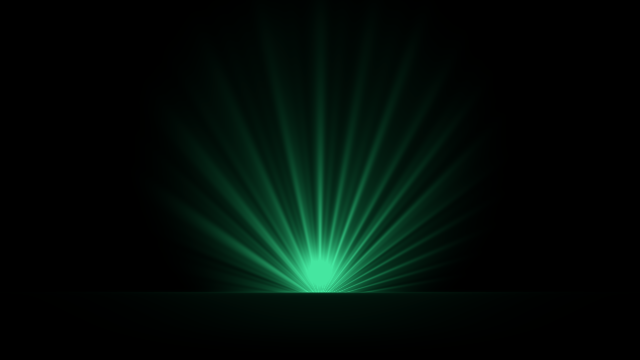
A Shadertoy shader for this background:

```glsl
// Green light rays fanning up from a glowing core on a dark reflective floor.
#define HORIZON 0.1875      // floor edge, in canvas heights
#define SOURCE_Y 0.167      // point where the rays meet
#define CORE_Y 0.243        // centre of the bright core
#define CORE_SIZE 0.075
#define GLOW_GAIN 1.1
#define GLOW_FALLOFF 4.4
#define HALO_Y 0.595        // centre of the round limit of the light
#define RAY_CONTRAST 0.95
#define FLOOR_GAIN 0.085

const float TAU = 6.2831853;

// Bell curve with the given half width.
float bell(float x, float width) {
    return exp(-x * x / (width * width));
}

// Brightness of the fan for an angle measured from straight up.
float rayFan(float angle) {
    // Uneven spacing: beams lie closer together on the right.
    float phase = TAU * (5.3 * angle + 1.3 * angle * angle);
    float broad = pow(0.5 + 0.5 * cos(phase), 5.0);
    float fine = 0.0;
    float weight = 0.5;
    float frequency = 23.0;
    for (int i = 0; i < 4; i++) {
        float n = float(i);
        fine += weight * sin(angle * frequency + 1.7 * n
                             + 1.4 * sin(angle * 9.0 + 2.3 * n));
        weight *= 0.72;
        frequency *= 1.63;
    }
    float axis = bell(angle, 0.025);
    return 0.72 + RAY_CONTRAST * (0.55 * broad + 0.24 * fine + 0.25 * axis);
}

// Light above the floor.
float beamLight(vec2 p) {
    vec2 fromSource = p - vec2(0.0, SOURCE_Y);
    float radius = length(fromSource * vec2(1.3, 1.0));
    float angle = atan(fromSource.x, max(fromSource.y, 0.001));
    float coreDistance = length(p - vec2(0.0, CORE_Y));

    float halo = 1.0 - smoothstep(0.3, 0.56, length(p - vec2(0.0, HALO_Y)));
    float glow = GLOW_GAIN * exp(-GLOW_FALLOFF * radius) * halo;
    float rays = mix(max(rayFan(angle), 0.2), 1.0, bell(coreDistance, 0.1));
    return glow * rays + 0.3 * bell(coreDistance, CORE_SIZE);
}

// Dim reflection that narrows and fades toward the viewer.
float floorLight(vec2 p) {
    float depth = max(HORIZON - p.y, 0.0);
    float spread = 0.42 - 0.6 * depth;
    float fade = exp(-9.0 * depth) * (1.0 - smoothstep(0.08, 0.19, depth));
    return FLOOR_GAIN * bell(p.x, spread) * fade;
}

// Thin lit rim where the floor begins.
float rimLight(vec2 p) {
    float line = exp(-abs(p.y - HORIZON) / 0.003);
    return line * (0.07 * bell(p.x, 0.45) + 0.16 * bell(p.x, 0.12));
}

// Green ramp that turns toward mint as it brightens.
vec3 greenRamp(float light) {
    return vec3(0.32 * pow(light, 1.6), light, light * (0.56 + 0.15 * light));
}

void mainImage(out vec4 fragColor, in vec2 fragCoord) {
    vec2 p = fragCoord / iResolution.y;
    p.x -= 0.5 * iResolution.x / iResolution.y;

    float aboveFloor = smoothstep(HORIZON - 0.002, HORIZON + 0.003, p.y);
    float light = mix(floorLight(p), beamLight(p), aboveFloor) + rimLight(p);
    light = clamp(light, 0.0, 0.9);

    fragColor = vec4(greenRamp(light), 1.0);
}
```
